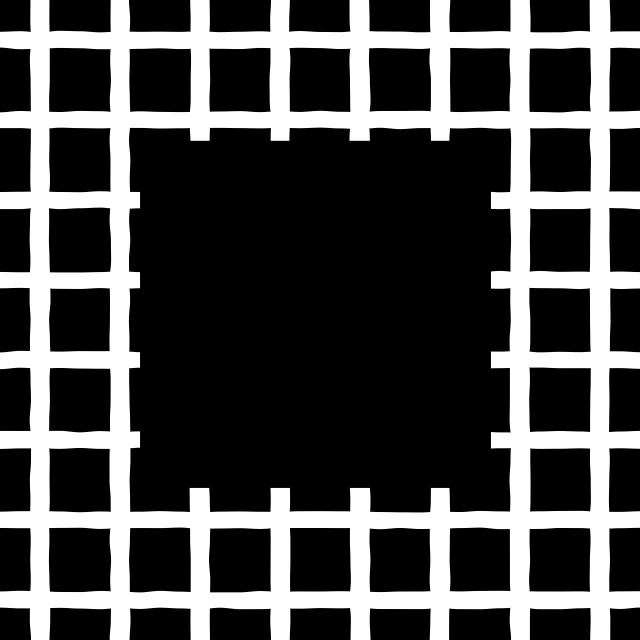
This pattern is drawn by a WebGL 1 fragment shader. Its source:

```glsl
precision highp float;
uniform vec2 u_resolution;

#define CELLS 8.0
#define BAR_HALF_WIDTH vec2(0.0152, 0.0131)
#define WOBBLE 0.0013
#define WOBBLE_FREQ 32.0
#define HOLE_MIN vec2(0.2188, 0.2376)
#define HOLE_MAX vec2(0.7671, 0.7800)

float hash(vec2 p) {
  return fract(sin(dot(p, vec2(127.1, 311.7))) * 43758.5453);
}

// Smooth 1D noise in -1..1, independent for each seed
float edgeNoise(float t, float seed) {
  float i = floor(t);
  float f = smoothstep(0.0, 1.0, fract(t));
  return mix(hash(vec2(i, seed)), hash(vec2(i + 1.0, seed)), f) * 2.0 - 1.0;
}

// Signed distance to evenly spaced bars with hand-drawn edges
float barDistance(float across, float along, float halfWidth, float seed) {
  float index = floor(across * CELLS);
  float offset = (fract(across * CELLS) - 0.5) / CELLS;
  float edgeSeed = seed + index * 2.0 + step(0.0, offset);
  float wobble = WOBBLE * edgeNoise(along * WOBBLE_FREQ, edgeSeed);
  return abs(offset) - halfWidth - wobble;
}

float boxDistance(vec2 p, vec2 lo, vec2 hi) {
  vec2 d = max(lo - p, p - hi);
  return max(d.x, d.y);
}

float coverage(float distance, float pixel) {
  return clamp(0.5 - distance / pixel, 0.0, 1.0);
}

void main() {
  vec2 uv = gl_FragCoord.xy / u_resolution;
  float pixel = 1.0 / min(u_resolution.x, u_resolution.y);

  // White lattice
  float vertical = barDistance(uv.x, uv.y, BAR_HALF_WIDTH.x, 3.0);
  float horizontal = barDistance(uv.y, uv.x, BAR_HALF_WIDTH.y, 57.0);
  float lattice = coverage(min(vertical, horizontal), pixel);

  // Black central window
  float hole = coverage(boxDistance(uv, HOLE_MIN, HOLE_MAX), pixel);

  gl_FragColor = vec4(vec3(lattice * (1.0 - hole)), 1.0);
}
```
